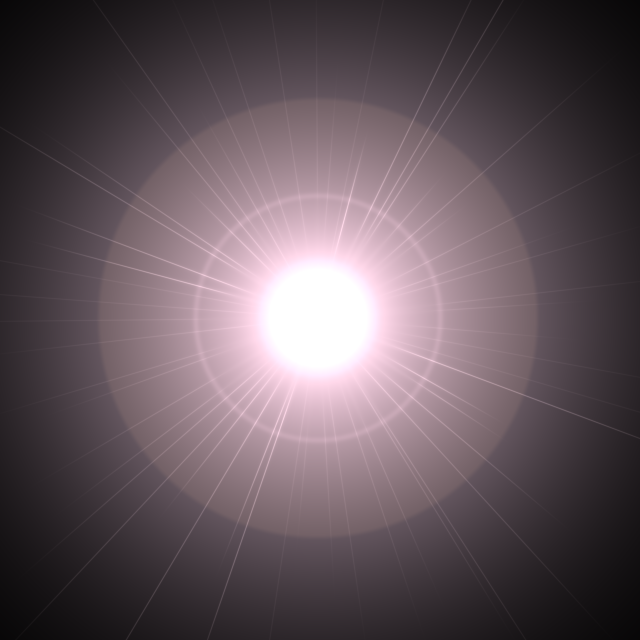
Give the GLSL for this background, as a three.js fragment shader.

```glsl
varying vec2 vUv;

const vec2 CENTER = vec2(0.497, 0.503);
const float TAU = 6.2831853;
const int RAY_COUNT = 56;

const vec3 MAUVE = vec3(1.0, 0.86, 0.95);
const vec3 ROSE = vec3(1.0, 0.8, 0.91);
const vec3 AMBER = vec3(0.055, 0.04, 0.025);
const vec3 RAY_TINT = vec3(1.0, 0.88, 0.92);

float hash(float n) {
  n = fract(n * 0.1031);
  n *= n + 33.33;
  n *= n + n;
  return fract(n);
}

float glow(float dist, float radius) {
  float d = dist / radius;
  return exp(-d * d);
}

float disc(float dist, float radius, float softness) {
  return 1.0 - smoothstep(radius - softness, radius + softness, dist);
}

float ring(float dist, float radius, float width) {
  return glow(dist - radius, width);
}

// Thin streak leaving the center, fading in and out along its length
float ray(vec2 p, float angle, float start, float end, float width) {
  vec2 dir = vec2(cos(angle), sin(angle));
  float along = dot(p, dir);
  float across = dot(p, vec2(-dir.y, dir.x));
  float fadeIn = smoothstep(start, start + 0.08, along);
  float fadeOut = 1.0 - smoothstep(end * 0.55, end, along);
  return glow(across, width) * fadeIn * fadeOut;
}

// One ray per angular sector, with jittered angle, reach and strength
float rays(vec2 p, float count) {
  float total = 0.0;
  for (int i = 0; i < RAY_COUNT; i++) {
    float id = float(i) + 1.0;
    float angle = (id + 0.9 * hash(id * 7.3)) * TAU / count;
    float start = mix(0.07, 0.16, hash(id * 3.7 + 11.0));
    float end = mix(0.3, 0.85, hash(id * 5.1 + 23.0));
    float pick = hash(id * 9.7 + 41.0);
    float strength = mix(0.03, 0.16, pick * pick);
    total += strength * ray(p, angle, start, end, 0.0011);
    // Broad faint sheen close to the core
    total += 0.2 * strength * ray(p, angle, 0.06, 0.3, 0.004);
  }
  return total;
}

void main() {
  vec2 p = vUv - CENTER;
  float dist = length(p);

  // Wide falloff into the dark corners
  vec3 color = MAUVE * (0.785 * glow(dist, 0.424) - 0.018);

  // Warm halo disc and rose inner glow
  color += AMBER * disc(dist, 0.343, 0.005);
  color += ROSE * 0.32 * glow(dist, 0.141);

  // Thin ring around the core
  color += ROSE * 0.055 * ring(dist, 0.191, 0.005);

  // Overexposed core with a faint rim
  color += vec3(0.4) * glow(dist, 0.067);
  color += ROSE * 0.025 * disc(dist, 0.094, 0.008);

  color += RAY_TINT * rays(p, float(RAY_COUNT));

  gl_FragColor = vec4(clamp(color, 0.0, 1.0), 1.0);
}
```
